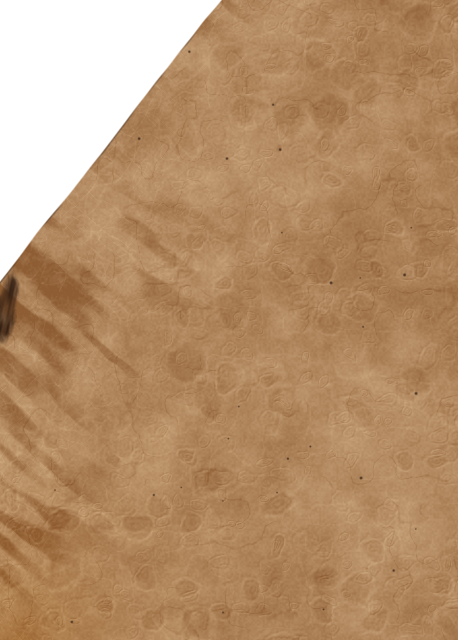
Reproduce this texture procedurally as a Shadertoy shader.

```glsl
const vec3 SHADE_WOOD = vec3(0.585, 0.400, 0.240);
const vec3 LIGHT_WOOD = vec3(0.785, 0.640, 0.480);
const vec3 WARM_TINT = vec3(0.015, -0.012, -0.060);
const vec3 BARK = vec3(0.20, 0.12, 0.07);
const vec3 BACKGROUND = vec3(1.0);
const vec2 EDGE_POINT = vec2(0.0, 0.56);
const vec2 EDGE_NORMAL = vec2(-0.787, 0.617);
const vec2 RELIEF_STEP = vec2(-0.0012, 0.0016);
const float MEAN_TONE = 0.55;
const float BROAD_CONTRAST = 0.55;
const float MOTTLE_CONTRAST = 0.60;
const float RELIEF_CONTRAST = 0.26;
const float STREAK_CONTRAST = 0.65;
const float GRAIN_CONTRAST = 0.20;
const float SPECK_GRID = 15.0;

float hash(vec2 p) {
    vec3 q = fract(p.xyx * vec3(0.1031, 0.1030, 0.0973));
    q += dot(q, q.yzx + 33.33);
    return fract((q.x + q.y) * q.z);
}

vec2 hash2(vec2 p) {
    return vec2(hash(p + 17.3), hash(p + 61.7));
}

float noise(vec2 p) {
    vec2 i = floor(p), f = fract(p);
    f = f * f * (3.0 - 2.0 * f);
    return mix(mix(hash(i), hash(i + vec2(1, 0)), f.x),
               mix(hash(i + vec2(0, 1)), hash(i + vec2(1, 1)), f.x), f.y);
}

float fbm(vec2 p) {
    float sum = 0.0, amp = 0.533;
    for (int i = 0; i < 4; i++) {
        sum += amp * noise(p);
        p = mat2(1.6, 1.2, -1.2, 1.6) * p + 7.1;
        amp *= 0.5;
    }
    return sum;
}

// Thin line along the middle level of a noise field
float vein(vec2 p, float width) {
    return 1.0 - smoothstep(0.0, width, abs(noise(p) - 0.5));
}

vec2 warp(vec2 p, float scale) {
    return vec2(fbm(p * scale), fbm(p * scale + 31.0)) - 0.5;
}

// Burl eyes: x is rim and ring height, y is the coverage of their insides
vec2 burlEyes(vec2 p, float scale, float density) {
    vec2 q = p * scale, cell = floor(q), eyes = vec2(0);
    for (int j = -1; j <= 1; j++)
    for (int i = -1; i <= 1; i++) {
        vec2 id = cell + vec2(i, j);
        vec2 away = q - id - 0.15 - 0.7 * hash2(id + scale);
        float radius = mix(0.22, 0.58, hash(id + 5.0 * scale));
        float present = step(hash(id + 9.0 * scale), density);
        away.y *= mix(0.9, 1.35, hash(id + 3.0));
        float d = length(away) / radius;
        float rim = (d - 0.9) / 0.14;
        float inside = 1.0 - smoothstep(0.5, 0.95, d);
        eyes += present * vec2(exp(-rim * rim) + 0.25 * inside * cos(d * 15.0), inside);
    }
    return eyes;
}

// Height of the burl figure; lighting its slope gives the curled look
float figureHeight(vec2 p, float burl) {
    vec2 q = p + 0.030 * warp(p, 26.0);
    float eyes = burlEyes(q, 15.0, 0.65).x + 0.6 * burlEyes(q + 3.7, 31.0, 0.6).x;
    float curls = 1.0 - abs(2.0 * noise(q * 38.0) - 1.0);
    return eyes * burl + 0.8 * curls + 0.9 * fbm(q * 55.0);
}

void mainImage(out vec4 fragColor, in vec2 fragCoord) {
    float pixel = 1.0 / iResolution.y;
    vec2 p = fragCoord * pixel;

    // Position measured along and into the cut edge
    vec2 rel = p - EDGE_POINT;
    float outside = dot(rel, EDGE_NORMAL) + 0.003 * (noise(p * 25.0) - 0.5);
    vec2 along = vec2(-outside, dot(rel, vec2(-EDGE_NORMAL.y, EDGE_NORMAL.x)));
    float leftSide = 1.0 - smoothstep(-0.08, 0.23, p.x - 0.3 * p.y);
    float burl = 1.0 - 0.8 * leftSide * smoothstep(0.2, 0.4, p.y);

    // Broad clouds and finer mottling
    vec2 q = p + 0.05 * warp(p, 9.0);
    float tone = MEAN_TONE + BROAD_CONTRAST * (fbm(q * 5.0) - 0.5);
    tone += MOTTLE_CONTRAST * (fbm(q * 24.0 + 11.0) - 0.5);

    // Lit figure and darker eye centres
    float slope = figureHeight(p + RELIEF_STEP, burl) - figureHeight(p, burl);
    tone += RELIEF_CONTRAST * clamp(slope, -0.9, 0.9);
    vec2 eyePlace = p + 0.030 * warp(p, 26.0);
    vec2 eyes = burlEyes(eyePlace, 15.0, 0.65);
    tone += burl * (0.07 * eyes.x - 0.13 * eyes.y);

    // Flame streaks running inward from the edge
    vec2 flow = along + 0.045 * warp(p, 6.0);
    float patches = smoothstep(0.40, 0.62, fbm(p * 6.0 + 4.0));
    float streak = smoothstep(0.42, 0.75, noise(flow * vec2(9.0, 62.0)));
    tone -= STREAK_CONTRAST * streak * patches * leftSide;

    // Pale crackle and dark hairlines
    vec2 fine = p + 0.02 * warp(p, 30.0);
    float crackle = vein(flow * vec2(75.0, 22.0), 0.06) + vein(flow * vec2(18.0, 85.0), 0.06);
    tone += 0.13 * crackle * leftSide;
    float hairMask = smoothstep(0.48, 0.65, noise(p * 19.0));
    tone -= 0.20 * hairMask * vein(fine * 30.0 + 8.0, 0.035);
    tone += 0.10 * vein(fine * 26.0 + 40.0, 0.05);
    tone += GRAIN_CONTRAST * (noise(p * 330.0) - 0.5);

    // Dusky right side and warm lower left corner
    float dusk = exp(-dot((p - vec2(0.66, 0.59)) * vec2(5.0, 10.0), (p - vec2(0.66, 0.59)) * vec2(5.0, 10.0)));
    tone -= 0.20 * dusk + 0.12 * smoothstep(0.6, 1.0, p.y) * smoothstep(0.3, 0.7, p.x);
    vec3 color = mix(SHADE_WOOD, LIGHT_WOOD, clamp(tone, -0.15, 1.1));
    color += WARM_TINT * exp(-7.0 * length(p - vec2(0.03, 0.0)));

    // Scattered pin specks
    vec2 cell = floor(p * SPECK_GRID);
    vec2 speck = (fract(p * SPECK_GRID) - 0.2 - 0.6 * hash2(cell)) / SPECK_GRID;
    float speckSize = mix(0.0008, 0.0022, hash(cell + 2.0));
    float speckMask = 1.0 - smoothstep(speckSize - pixel, speckSize + pixel, length(speck));
    color = mix(color, BARK, 0.75 * speckMask * step(0.80, hash(cell + 90.0)));

    // Bark knot on the left border and thin bark along the cut
    vec2 knot = p - vec2(0.010, 0.515);
    knot.x -= 0.2 * knot.y;
    float knotDistance = length(knot / vec2(0.017, 0.055)) + 0.9 * (fbm(p * vec2(70.0, 25.0)) - 0.5);
    float knotMask = 1.0 - smoothstep(0.65, 1.1, knotDistance);
    color = mix(color, BARK, knotMask * mix(0.45, 1.0, noise(knot * vec2(260.0, 35.0))));
    float barkLine = smoothstep(-0.004, 0.0, outside) * smoothstep(0.3, 0.8, noise(p * 30.0));
    color = mix(color, BARK, 0.5 * barkLine);

    color = mix(color, BACKGROUND, smoothstep(-pixel, pixel, outside));
    fragColor = vec4(color, 1.0);
}
```
